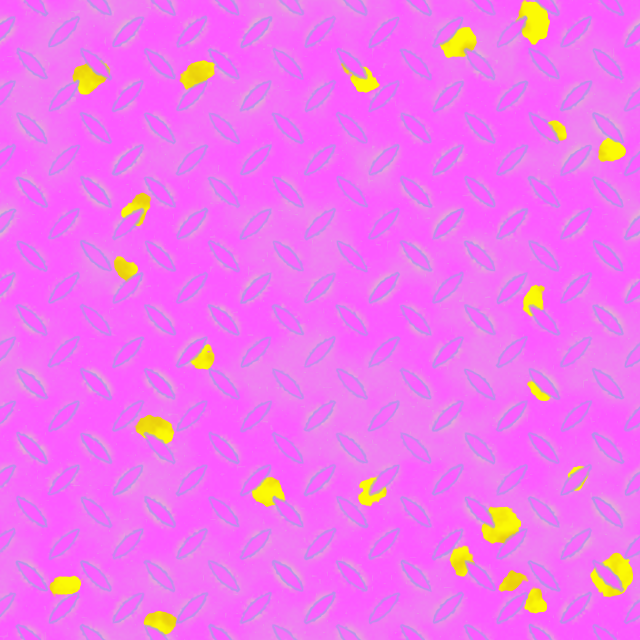
A WebGL 1 fragment shader for this texture:

```glsl
precision highp float;

uniform vec2 u_resolution;

const float REPEATS = 10.0;         // cells across and down, two lozenges each
const float HALF_LENGTH = 0.30;     // lozenge size, in cells
const float HALF_WIDTH = 0.075;
const float RIM_WIDTH = 0.034;
const float HALO_REACH = 0.17;
const int PATCH_COUNT = 23;
const float PATCH_MIN = 0.016;      // patch radii, in canvas units
const float PATCH_MAX = 0.027;
const float PATCH_ROUGHNESS = 0.045;

const vec3 MAGENTA = vec3(0.99, 0.35, 1.00);
const vec3 WORN_PINK = vec3(0.91, 0.60, 0.91);
const vec3 HALO_BEIGE = vec3(0.90, 0.69, 0.84);
const vec3 RIM_VIOLET = vec3(0.69, 0.57, 0.92);
const vec3 YELLOW = vec3(0.99, 0.98, 0.02);
const vec3 OCHRE = vec3(0.92, 0.81, 0.05);

float hash(vec2 p) {
  vec3 q = fract(p.xyx * vec3(0.1031, 0.1030, 0.0973));
  q += dot(q, q.yzx + 33.33);
  return fract((q.x + q.y) * q.z);
}

// Value noise that wraps after a whole number of cells
float noise(vec2 uv, float period, float seed) {
  vec2 p = uv * period;
  vec2 i = floor(p);
  vec2 f = fract(p);
  f = f * f * (3.0 - 2.0 * f);
  vec2 a = mod(i, period) + seed;
  vec2 b = mod(i + 1.0, period) + seed;
  return mix(mix(hash(a), hash(vec2(b.x, a.y)), f.x),
             mix(hash(vec2(a.x, b.y)), hash(b), f.x), f.y);
}

float fbm(vec2 uv, float period, float seed) {
  float sum = 0.0;
  float gain = 0.5;
  for (int i = 0; i < 4; i++) {
    sum += gain * noise(uv, period, seed);
    period *= 2.0;
    seed += 17.0;
    gain *= 0.5;
  }
  return sum / 0.9375;
}

// Signed distance to a pointed lens lying along y
float lensDistance(vec2 p, float h, float w) {
  float d = (h * h - w * w) / (2.0 * w);
  p = abs(p);
  return (p.y - h) * d > p.x * h ? length(p - vec2(0.0, h))
                                 : length(p + vec2(d, 0.0)) - d - w;
}

// Signed distance to the scattered paint patches
float patchDistance(vec2 uv) {
  float nearest = 1.0;
  for (int i = 0; i < PATCH_COUNT; i++) {
    float k = float(i) + 1.0;
    vec2 centre = vec2(hash(vec2(k, 11.0)), hash(vec2(k, 47.0)));
    vec2 d = fract(uv - centre + 0.5) - 0.5;
    float angle = 6.2832 * hash(vec2(k, 83.0));
    float squash = mix(1.0, 1.4, hash(vec2(k, 29.0)));
    d = vec2(dot(d, vec2(cos(angle), sin(angle))) * squash,
             dot(d, vec2(-sin(angle), cos(angle))));
    float radius = mix(PATCH_MIN, PATCH_MAX, hash(vec2(k, 61.0)));
    nearest = min(nearest, length(d) - radius);
  }
  return nearest + PATCH_ROUGHNESS * (fbm(uv, 30.0, 5.0) - 0.5);
}

void main() {
  vec2 uv = gl_FragCoord.xy / u_resolution;
  float pixel = 1.0 / min(u_resolution.x, u_resolution.y);
  float soft = max(pixel * REPEATS, 0.012);
  float grain = noise(uv, 240.0, 3.0);
  float smudge = fbm(uv, 40.0, 71.0);

  // Nearest lozenge and the worn halos, for both slants
  float lens = 1.0;
  float halo = 0.0;
  for (int i = 0; i < 2; i++) {
    float slant = float(i);
    vec2 p = uv * REPEATS - 0.5 * vec2(slant, 1.0 - slant);
    vec2 id = floor(p + 0.5);
    vec2 f = p - id;
    f.x *= 1.0 - 2.0 * slant;
    vec2 q = vec2(f.x - f.y, f.x + f.y) * 0.70711;
    float d = lensDistance(q, HALF_LENGTH, HALF_WIDTH);
    float wear = mix(0.3, 1.1, hash(mod(id, REPEATS) + 19.0 + 40.0 * slant));
    float taper = 1.0 - smoothstep(0.12, 0.42, abs(q.y));
    float fade = 1.0 - smoothstep(0.0, HALO_REACH, d);
    halo = max(halo, fade * taper * wear);
    lens = min(lens, d);
  }
  halo *= smoothstep(0.15, 0.7, smudge + 0.3 * (grain - 0.5));

  // Mottled ground with fine grain and pale specks
  float mottle = 0.55 * smoothstep(0.36, 0.78, fbm(uv, 12.0, 37.0));
  mottle += 0.16 * (grain - 0.35) + 0.2 * (smudge - 0.45);
  mottle += 0.35 * smoothstep(0.90, 0.98, noise(uv, 170.0, 97.0));
  vec3 ground = mix(MAGENTA, WORN_PINK, clamp(mottle, 0.0, 1.0));
  vec3 color = mix(ground, HALO_BEIGE, clamp(halo, 0.0, 0.9));

  // Paint patches, below the raised lozenges
  float paint = 1.0 - smoothstep(-pixel, pixel, patchDistance(uv));
  float stain = smoothstep(0.45, 0.8, fbm(uv, 26.0, 53.0));
  color = mix(color, mix(YELLOW, OCHRE, stain), paint);

  // Ragged rim, then the clean lozenge face
  float ragged = lens + 0.025 * (grain - 0.5);
  float rim = 1.0 - smoothstep(RIM_WIDTH - soft, RIM_WIDTH + soft, ragged);
  color = mix(color, RIM_VIOLET, rim * mix(0.55, 1.0, smudge));
  float face = 1.0 - smoothstep(-soft, soft, lens + 0.012 * (grain - 0.5));
  color = mix(color, mix(MAGENTA, ground, 0.6), face);

  gl_FragColor = vec4(color, 1.0);
}
```
